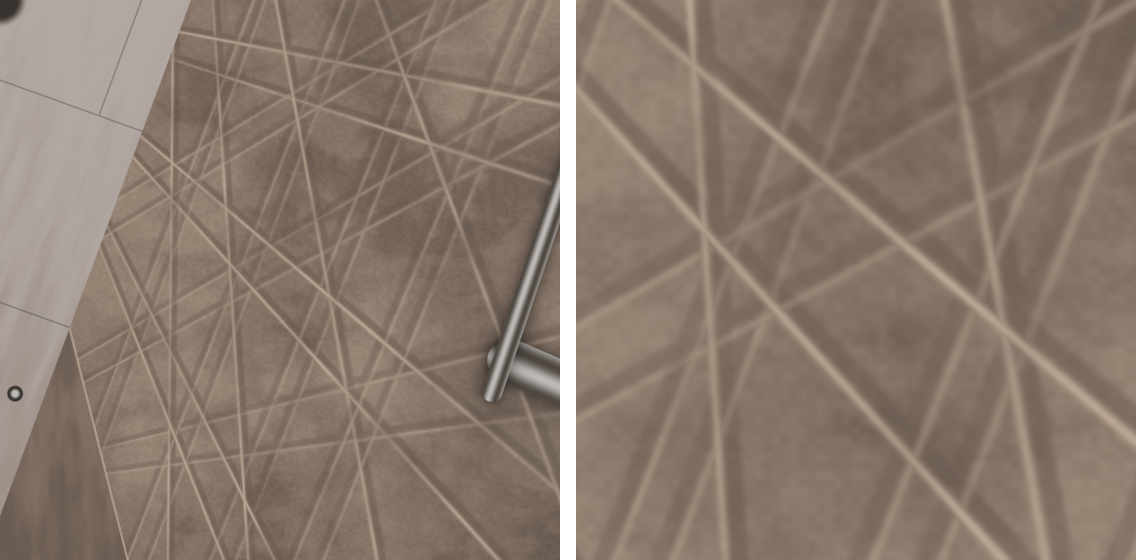
Left: the whole. Right: its middle third, enlarged.
Give the GLSL for this texture, as a Shadertoy shader.

```glsl
const vec3 STONE_DARK = vec3(0.44, 0.38, 0.335);
const vec3 STONE_MID = vec3(0.51, 0.44, 0.39);
const vec3 STONE_LIGHT = vec3(0.57, 0.505, 0.445);
const vec3 GROOVE = vec3(0.39, 0.335, 0.295);
const vec3 GLINT = vec3(0.74, 0.67, 0.59);
const vec3 PALE = vec3(0.70, 0.66, 0.64);
const vec3 PALE_DIM = vec3(0.61, 0.56, 0.53);
const vec3 INK = vec3(0.22, 0.20, 0.18);
const vec3 CHROME = vec3(0.74, 0.73, 0.72);
const float NEAR_WIDTH = 0.014;   // ridge half width at the right side
const float FAR_WIDTH = 0.005;    // ridge half width at the left side
const float JOINT_GAP = 0.397;    // spacing of joints in the pale strip
const float JOINT_WIDTH = 0.0012;

float hash(vec2 p) {
    return fract(sin(dot(p, vec2(127.1, 311.7))) * 43758.5453);
}

float noise(vec2 p) {
    vec2 i = floor(p), f = fract(p);
    f = f * f * (3.0 - 2.0 * f);
    return mix(mix(hash(i), hash(i + vec2(1, 0)), f.x),
               mix(hash(i + vec2(0, 1)), hash(i + vec2(1, 1)), f.x), f.y);
}

float fbm(vec2 p) {
    float sum = 0.0, amp = 0.5;
    for (int i = 0; i < 5; i++) {
        sum += amp * noise(p);
        p = mat2(1.6, 1.2, -1.2, 1.6) * p + 7.3;
        amp *= 0.5;
    }
    return sum;
}

// Signed distance from a line, positive on its right side
float side(vec2 p, vec2 a, vec2 b) {
    vec2 dir = normalize(b - a);
    return dot(p - a, vec2(dir.y, -dir.x));
}

// Adds a fan of ridges; spacing grows by a ratio at each end
void fan(inout vec2 relief, vec2 p, vec2 a0, vec2 a1, vec2 b0, vec2 b1,
         float count, vec2 ratio, float strength) {
    float width = mix(FAR_WIDTH, NEAR_WIDTH, clamp(p.x, 0.0, 1.0));
    for (float i = 0.0; i < count; i++) {
        vec2 t = (pow(ratio, vec2(i)) - 1.0) / (pow(ratio, vec2(count - 1.0)) - 1.0);
        float s = side(p, mix(a0, a1, t.x), mix(b0, b1, t.y)) / width;
        float wear = strength * (0.35 + 0.9 * noise(p * 14.0 + i * 5.7));
        float lit = exp(-pow(abs(s - 0.45) / 0.32, 2.0));
        float shade = exp(-pow(abs(s + 0.5) / 0.65, 4.0));
        relief = max(relief, vec2(lit * wear, shade * (0.4 + 0.6 * strength)));
    }
}

// Polished rod: edge distance and position across
vec2 rod(vec2 p, vec2 a, vec2 b, float radius) {
    vec2 ab = b - a;
    float h = clamp(dot(p - a, ab) / dot(ab, ab), 0.0, 1.0);
    return vec2(length(p - a - ab * h) - radius, side(p, a, b) / radius);
}

void addRod(inout vec3 col, vec2 p, vec2 a, vec2 b, float radius, float px) {
    vec2 r = rod(p, a, b, radius);
    float band = 0.5 + 0.5 * sin(r.y * 4.5 + 0.8);
    vec3 metal = mix(INK * 1.4, CHROME, band);
    col *= 1.0 - 0.3 * exp(-max(r.x, 0.0) / 0.012);
    col = mix(col, metal, smoothstep(px, -px, r.x));
}

void mainImage(out vec4 fragColor, in vec2 fragCoord) {
    vec2 p = fragCoord / iResolution.xy;
    float px = 1.0 / iResolution.y;

    // Mottled stone
    float cloud = fbm(p * 6.0) + 0.35 * (fbm(p * vec2(22.0, 34.0)) - 0.5);
    vec3 col = mix(STONE_DARK, STONE_MID, smoothstep(0.22, 0.45, cloud));
    col = mix(col, STONE_LIGHT, smoothstep(0.45, 0.72, cloud));
    col += 0.035 * (noise(p * 190.0) - 0.5);
    col *= 1.03 - 0.16 * smoothstep(0.35, 0.0, length(p - vec2(0.95, 0.2)));

    // Crossing ridges
    vec2 relief = vec2(0.0);
    fan(relief, p, vec2(0.078, 0), vec2(0.521, 0), vec2(0.449, 1), vec2(0.938, 1), 4.0, vec2(1.01), 0.45);
    fan(relief, p, vec2(0.11, 0), vec2(0.573, 0), vec2(0.47, 1), vec2(0.975, 1), 4.0, vec2(1.01), 0.4);
    fan(relief, p, vec2(0.169, 0.622), vec2(0.169, 0.199), vec2(1, 1.13), vec2(1, 0.405), 3.0, vec2(0.74, 1.76), 0.45);
    fan(relief, p, vec2(0.169, 0.57), vec2(0.169, 0.154), vec2(1, 1.078), vec2(1, 0.268), 3.0, vec2(0.74, 1.76), 0.5);
    fan(relief, p, vec2(0.313, 1), vec2(0.677, 1), vec2(0.303, 0), vec2(1.048, 0), 4.0, vec2(1.6), 0.85);
    fan(relief, p, vec2(0.313, 0.948), vec2(0.313, 0.896), vec2(1, 0.818), vec2(1, 0.674), 2.0, vec2(2.0), 0.9);
    fan(relief, p, vec2(0.254, 0.759), vec2(0.195, 0.596), vec2(1.152, 0), vec2(0.495, 0), 2.0, vec2(2.0), 0.9);
    fan(relief, p, vec2(0.241, 0.72), vec2(0.176, 0.57), vec2(0.898, 0), vec2(0.404, 0), 2.0, vec2(2.0), 0.9);
    vec3 wall = mix(col, GROOVE, 0.5 * relief.y);
    wall = mix(wall, GLINT, clamp(0.85 * relief.x, 0.0, 1.0));

    // Plain dim panel beyond the corner seam
    float seam = side(p, vec2(0.124, 0.414), vec2(0.228, 0.0));
    float streak = fbm(p * vec2(26.0, 7.0));
    vec3 panel = mix(STONE_DARK * 0.95, STONE_MID, smoothstep(0.25, 0.75, streak));
    col = mix(wall, panel, smoothstep(-px, px, seam));
    col = mix(col, GLINT, 0.7 * smoothstep(0.003, 0.001, abs(seam)) * step(p.y, 0.42));

    // Pale strip with joints
    float edge = p.x + 0.029 - 0.37 * p.y;
    float grain = fbm(vec2(edge * 45.0, p.y * 9.0));
    vec3 strip = mix(PALE_DIM, PALE, smoothstep(0.1, 0.9, 0.6 * grain + 0.6 * p.y));
    float row = (1.0 - p.y - 0.36 * p.x - 0.143) / JOINT_GAP;
    float joint = abs(fract(row + 0.5) - 0.5) * JOINT_GAP;
    if (row < 0.0) joint = min(joint, abs(edge + 0.088));
    strip *= 1.0 - 0.28 * smoothstep(JOINT_WIDTH + px, JOINT_WIDTH - px, joint);
    strip = mix(strip, INK, smoothstep(0.05, 0.03, length(p - vec2(0.0, 1.0))));
    float screw = length(p - vec2(0.027, 0.297));
    strip = mix(strip, mix(CHROME, INK, smoothstep(0.004, 0.011, screw)), smoothstep(0.014 + px, 0.014 - px, screw));
    col = mix(col, strip, smoothstep(px, -px, edge));

    // Metal fitting
    addRod(col, p, vec2(0.91, 0.355), vec2(1.06, 0.29), 0.04, px);
    addRod(col, p, vec2(1.03, 0.75), vec2(0.879, 0.3), 0.018, px);

    fragColor = vec4(col, 1.0);
}
```
